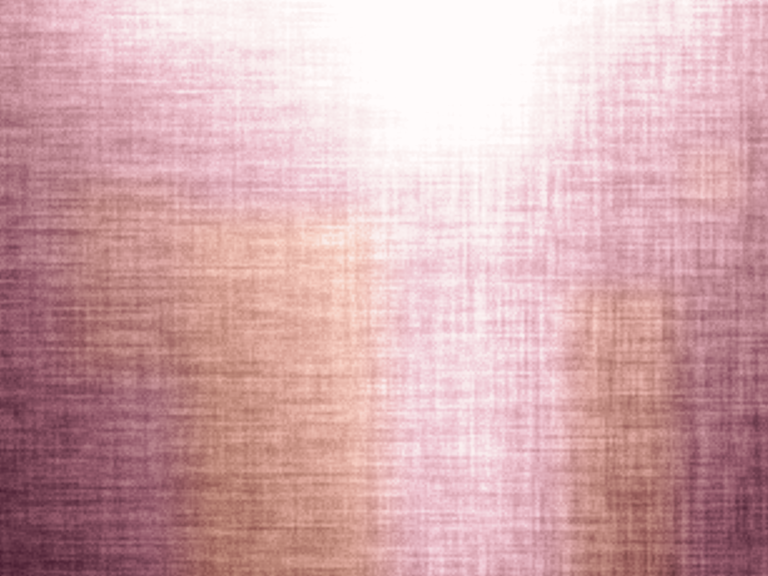
Reproduce this background procedurally as a Shadertoy shader.

```glsl
const vec3 PALETTE[8] = vec3[8](
    vec3(0.29, 0.13, 0.17), vec3(0.42, 0.24, 0.27), vec3(0.58, 0.36, 0.39),
    vec3(0.71, 0.51, 0.51), vec3(0.84, 0.64, 0.65), vec3(0.93, 0.77, 0.78),
    vec3(0.97, 0.91, 0.91), vec3(1.00, 0.985, 0.985));
const vec3 TAN_SHIFT = vec3(0.025, 0.012, -0.045);
const vec3 MAUVE_SHIFT = vec3(0.0, -0.012, 0.025);

float hash(vec2 p) {
    vec3 q = fract(vec3(p.xyx) * 0.1031);
    q += dot(q, q.yzx + 33.33);
    return fract((q.x + q.y) * q.z);
}

float valueNoise(vec2 p) {
    vec2 cell = floor(p);
    vec2 f = fract(p);
    f = f * f * (3.0 - 2.0 * f);
    float low = mix(hash(cell), hash(cell + vec2(1, 0)), f.x);
    float high = mix(hash(cell + vec2(0, 1)), hash(cell + vec2(1, 1)), f.x);
    return mix(low, high, f.y);
}

float glow(vec2 p, vec2 center, vec2 radius) {
    vec2 d = (p - center) / radius;
    return exp(-dot(d, d));
}

// Soft rectangle given by its lower left and upper right corners
float panel(vec2 p, vec2 low, vec2 high, float blur) {
    vec2 inside = smoothstep(low - blur, low + blur, p)
                * (1.0 - smoothstep(high - blur, high + blur, p));
    return inside.x * inside.y;
}

// Threads stretched along x, mixing fine fibres and broader bands
float threads(vec2 p, float pitch, float seed) {
    float fine = valueNoise(vec2(p.x * 9.0, p.y * pitch) + seed);
    float fibre = valueNoise(vec2(p.x * 32.0, p.y * pitch * 0.7) + seed * 2.0);
    float band = valueNoise(vec2(p.x * 3.0, p.y * pitch * 0.2) + seed * 3.0);
    return 0.5 * fine + 0.3 * fibre + 0.2 * band - 0.5;
}

vec3 ramp(float tone) {
    float k = clamp((tone - 0.15) / 0.13, 0.0, 6.999);
    int i = int(k);
    return mix(PALETTE[i], PALETTE[i + 1], fract(k));
}

// Broad light: dim sides, a bright column and a glow at the top
float lighting(vec2 uv) {
    float tone = 0.60 + 0.42 * uv.y;
    tone -= 0.84 * max(0.47 - uv.x, 0.0) + 0.72 * max(uv.x - 0.65, 0.0);
    tone += 0.13 * glow(uv, vec2(0.60, 0.20), vec2(0.11, 0.36));
    tone += 0.13 * glow(uv, vec2(0.56, 0.92), vec2(0.16, 0.24));
    tone += 0.15 * glow(uv, vec2(0.21, 1.00), vec2(0.15, 0.16));
    tone += 0.09 * glow(uv, vec2(0.85, 1.02), vec2(0.14, 0.16));
    tone += 0.06 * panel(uv, vec2(0.50, 0.73), vec2(0.70, 1.2), 0.03);
    tone += 0.04 * panel(uv, vec2(0.50, -0.2), vec2(0.74, 0.41), 0.02);
    tone -= 0.03 * panel(uv, vec2(0.75, -0.2), vec2(1.2, 0.50), 0.03);
    return tone;
}

void mainImage(out vec4 fragColor, in vec2 fragCoord) {
    vec2 uv = fragCoord / iResolution.xy;
    vec2 p = fragCoord / iResolution.y;
    float tone = lighting(uv);

    // Woven cloth with crossing threads and grain
    float across = threads(p, 170.0, 7.0);
    float upright = threads(p.yx, 150.0, 41.0);
    float grain = valueNoise(p * 230.0) - 0.5;
    float uprightGain = mix(0.12, 0.24, smoothstep(0.35, 0.7, uv.x));
    float weave = 0.23 * across + uprightGain * upright + 0.09 * grain;
    tone += weave * mix(1.0, 0.55, smoothstep(0.8, 1.1, tone));

    // Warm tan panels among the mauve
    float warm = panel(uv, vec2(0.24, -0.2), vec2(0.50, 0.63), 0.05);
    warm += 0.6 * panel(uv, vec2(0.09, 0.35), vec2(0.24, 0.68), 0.05);
    warm += 0.8 * panel(uv, vec2(0.74, -0.2), vec2(0.88, 0.50), 0.04);
    warm += 0.4 * panel(uv, vec2(0.89, 0.64), vec2(0.97, 0.74), 0.03);
    vec3 tint = mix(MAUVE_SHIFT, TAN_SHIFT, clamp(warm, 0.0, 1.0));
    tint *= 1.0 - smoothstep(0.8, 1.0, tone);

    fragColor = vec4(clamp(ramp(tone) + tint, 0.0, 1.0), 1.0);
}
```
